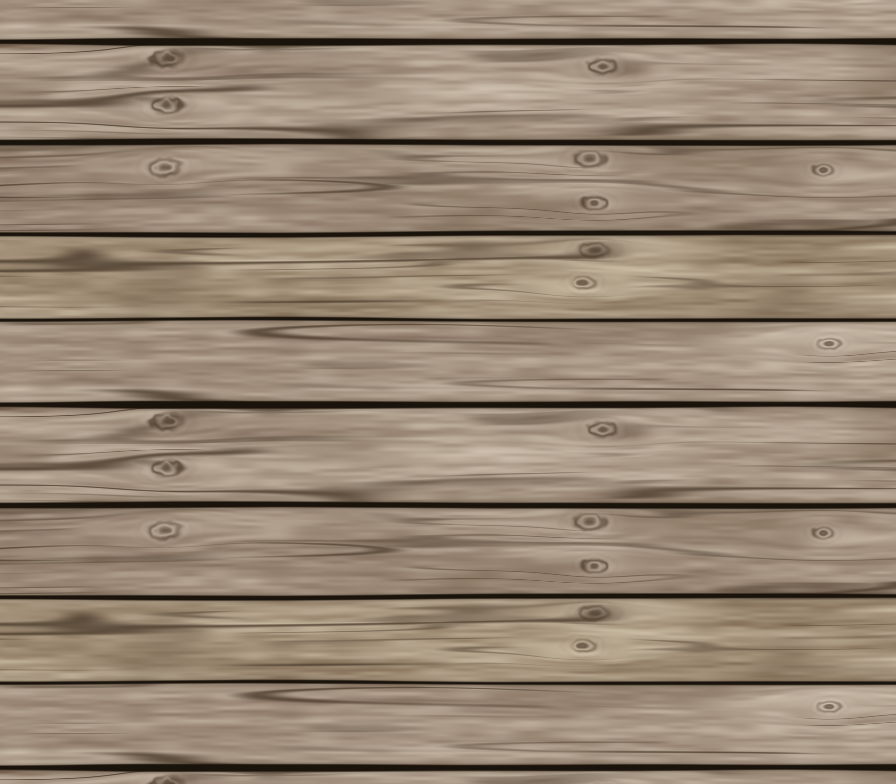
Write a WebGL 1 fragment shader that draws this texture.

```glsl
precision highp float;
uniform vec2 u_resolution;

#define PERIOD 0.463
#define TOP_OFFSET 0.052
#define BOARDS 4.0
#define GAP_HALF 0.0041
#define CRACK_AMOUNT 0.75
#define DARK_WOOD vec3(0.545, 0.465, 0.395)
#define LIGHT_WOOD vec3(0.755, 0.695, 0.625)
#define STAIN_COLOR vec3(0.47, 0.40, 0.32)
#define CRACK_COLOR vec3(0.28, 0.22, 0.16)
#define GAP_COLOR vec3(0.10, 0.075, 0.045)

float hash(vec2 p) {
  vec3 q = fract(vec3(p.xyx) * 0.1031);
  q += dot(q, q.yzx + 33.33);
  return fract((q.x + q.y) * q.z);
}

float noise(vec2 p) {
  vec2 i = floor(p), f = fract(p);
  f = f * f * (3.0 - 2.0 * f);
  float low = mix(hash(i), hash(i + vec2(1.0, 0.0)), f.x);
  float high = mix(hash(i + vec2(0.0, 1.0)), hash(i + 1.0), f.x);
  return mix(low, high, f.y);
}

float fbm(vec2 p) {
  float sum = 0.0, amp = 0.55;
  for (int i = 0; i < 3; i++) {
    sum += amp * noise(p);
    p = p * 2.03 + 17.0;
    amp *= 0.5;
  }
  return sum;
}

// Upper edge of board i, as a fraction of the period; boards narrow slightly
float boardEdge(float i) {
  return 0.25 * i + i * (BOARDS - i) * (0.012 - 0.002 * i);
}

// Thin dark lines along the contours of stretched noise
float cracks(vec2 q, vec2 scale, float width) {
  float line = 1.0 - smoothstep(0.0, width, abs(noise(q * scale) - 0.5));
  return line * smoothstep(0.42, 0.75, noise(q * scale * vec2(2.0, 0.5) + 40.0));
}

void main() {
  vec2 p = gl_FragCoord.xy / u_resolution.y;
  float pixel = 1.0 / u_resolution.y;
  float v = fract((1.0 - p.y - TOP_OFFSET) / PERIOD);

  // Find the board and the distance to the nearest gap
  float board = 0.0, gap = 1.0;
  for (int i = 0; i < 5; i++) {
    float fi = float(i), id = mod(fi, BOARDS);
    float edge = boardEdge(fi) + 0.007 * (noise(vec2(p.x * 3.0, id * 9.0 + 2.0)) - 0.5);
    float halfWidth = (GAP_HALF - 0.0007 * id) * (0.65 + 0.6 * noise(vec2(p.x * 5.0, id * 7.0)));
    gap = min(gap, abs(v - edge) * PERIOD - halfWidth);
    if (i > 0) board += step(edge, v);
  }
  board = mod(board, BOARDS);
  float boardTop = boardEdge(board);
  float boardHeight = (boardEdge(board + 1.0) - boardTop) * PERIOD;
  vec2 local = vec2(p.x, (v - boardTop) * PERIOD);

  // Knots in three loose columns, some with a companion below
  float warp = 0.0, rings = 0.0, core = 0.0;
  for (int k = 0; k < 3; k++) {
    for (int j = 0; j < 2; j++) {
      float fk = float(k), fj = float(j);
      bool present = k < 2 ? board < fk + 1.5 : mod(board, 2.0) > 0.5;
      if (j == 1) present = board < 2.5 && abs(fk - min(board, 1.0)) < 0.5;
      if (!present) continue;
      vec2 seed = vec2(fk * 3.0 + fj * 11.0, board * 5.0 + 1.0);
      float size = 0.007 + 0.004 * hash(seed);
      vec2 center = vec2(0.2 + fk * (0.685 - 0.125 * fk), (0.23 + 0.43 * fj) * boardHeight);
      center += (vec2(hash(seed + 3.7), hash(seed + 8.1)) - 0.5) * vec2(0.04, 0.02);
      vec2 d = local - center;
      vec2 spread = d / vec2(0.075, 0.022);
      warp -= d.y * 0.8 * exp(-dot(spread, spread));
      float r = length(d / vec2(1.9, 1.0)) / size;
      r += 0.35 * (noise(d * 140.0 + seed) - 0.5);
      rings += sin(r * 8.0) * exp(-r * r * 0.55);
      float rim = exp(-pow((r - 0.9) * 5.0, 2.0)) * noise(d * 70.0 + seed);
      core = max(core, max(0.75 * (1.0 - smoothstep(0.2, 0.65, r)), rim));
    }
  }

  // Wavy grain coordinates, different on each board
  vec2 q = vec2(local.x + board * 7.3, local.y + warp + board * 3.1);
  q.y += 0.014 * (noise(q * vec2(2.5, 7.0)) - 0.5);

  // Broad bands, streaks and fine fibers
  float tone = 0.52 + 0.85 * (fbm(q * vec2(3.0, 24.0)) - 0.48);
  tone += 0.55 * (noise(q * vec2(5.0, 125.0)) - 0.5);
  tone += 0.5 * (noise(q * vec2(26.0, 250.0)) - 0.5);
  float bold = 1.0 - step(0.5, abs(board - 2.0));
  tone += bold * smoothstep(0.3, 0.9, p.x) * (noise(q * vec2(5.0, 65.0) + 9.0) - 0.45);
  tone += 0.16 * (hash(vec2(board, 4.0)) - 0.5) - 0.22 * rings;
  vec3 color = mix(DARK_WOOD, LIGHT_WOOD, tone);
  color.b -= 0.022 * bold;

  // Weather stains, cracks and knot centers
  float stain = smoothstep(0.5, 0.8, fbm(q * vec2(5.0, 16.0) + 90.0));
  color = mix(color, STAIN_COLOR, 0.45 * stain);
  float crack = max(cracks(q, vec2(1.6, 50.0), 0.075), 0.6 * cracks(q + 5.0, vec2(3.0, 105.0), 0.13));
  color = mix(color, CRACK_COLOR, CRACK_AMOUNT * crack);
  color = mix(color, CRACK_COLOR, 0.75 * core);

  // Shaded board edges and dark gaps
  color = mix(color, CRACK_COLOR, 0.5 * exp(-max(gap, 0.0) * 420.0));
  color = mix(GAP_COLOR, color, smoothstep(-pixel, pixel, gap));
  gl_FragColor = vec4(color, 1.0);
}
```
